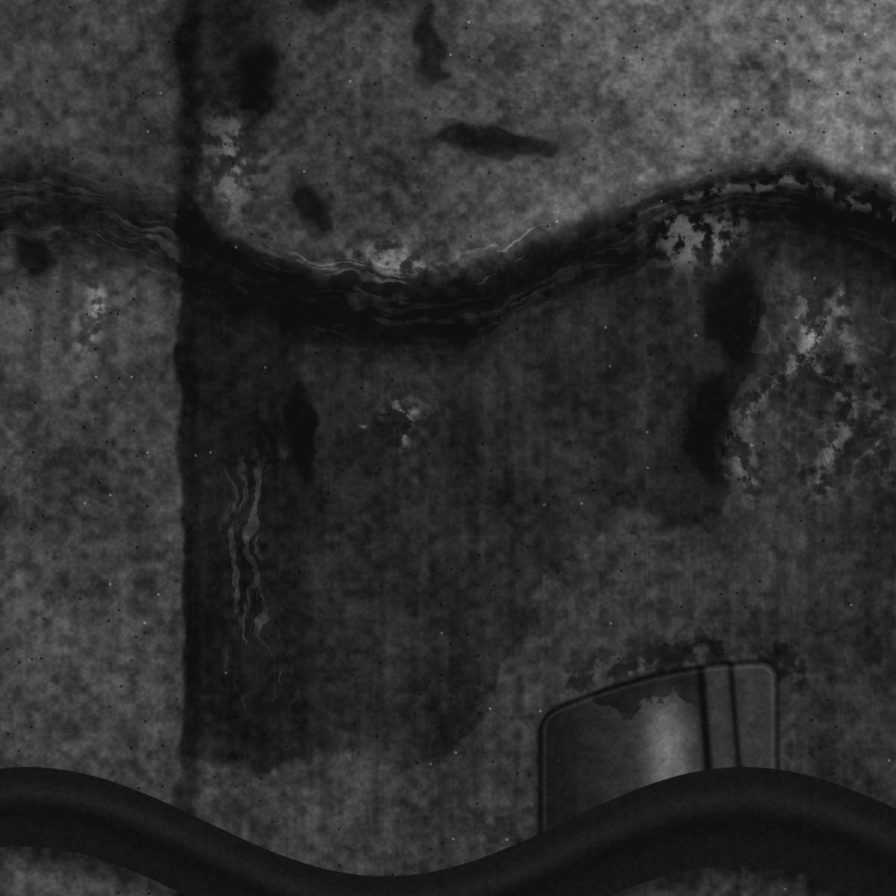
Give the GLSL for this texture, as a Shadertoy shader.

```glsl
// Weathered plaster wall with a wavy dark ledge, a metal niche and a sagging hose.
const float TAU = 6.2831853;
const float COLUMN_EDGE = 0.2;
const float COLUMN_TONE = 0.24;
const float PANEL_TONE = 0.145;
const float PLASTER_TONE = 0.205;
const float HOSE_TONE = 0.085;
const float MOTTLE = 0.7;
const float PITTING = 0.95;
const float GRAIN = 0.045;
const float ROUGHNESS = 0.06;
const float SPECK_CELLS = 70.0;
// Centre x, centre y, radius x, radius y
const vec4 STAINS[9] = vec4[9](
    vec4(.28, .89, .025, .05), vec4(.47, .95, .018, .05), vec4(.38, 1, .05, .02),
    vec4(.55, .845, .08, .018), vec4(.35, .775, .025, .03), vec4(.82, .65, .035, .07),
    vec4(.8, .52, .035, .07), vec4(.34, .51, .015, .06), vec4(.03, .72, .025, .03));
const vec4 SCUFFS[8] = vec4[8](
    vec4(.26, .825, .03, .05), vec4(.44, .71, .055, .014), vec4(.455, .535, .015, .018),
    vec4(.46, .505, .005, .02), vec4(.41, .522, .008, .005), vec4(.035, .7, .022, .005),
    vec4(.78, .732, .05, .02), vec4(.1, .65, .012, .05));

float hash(vec2 p) { return fract(sin(dot(p, vec2(127.1, 311.7))) * 43758.5453); }
float noise(vec2 p) {
    vec2 i = floor(p), f = fract(p);
    f = f * f * (3.0 - 2.0 * f);
    return mix(mix(hash(i), hash(i + vec2(1, 0)), f.x),
               mix(hash(i + vec2(0, 1)), hash(i + vec2(1, 1)), f.x), f.y);
}
float fbm(vec2 p) {
    float sum = 0.0, amp = 0.5;
    for (int i = 0; i < 5; i++) {
        sum += amp * noise(p);
        p = mat2(1.6, 1.2, -1.2, 1.6) * p + 3.7;
        amp *= 0.5;
    }
    return sum;
}
// Layered noise that keeps its stretch direction
float fibres(vec2 p) {
    return 0.5 * noise(p) + 0.3 * noise(p * 2.1 + 5.0) + 0.2 * noise(p * 4.3 + 9.0);
}
float bump(float x, float width) { return exp(-x * x / (width * width)); }
float span(float a, float b, float soft, float x) {
    return smoothstep(a - soft, a + soft, x) * (1.0 - smoothstep(b - soft, b + soft, x));
}
float blob(vec2 p, vec4 s) { vec2 d = (p - s.xy) / s.zw; return exp(-dot(d, d)); }
float ledgeY(float x) { return 0.742 + 0.065 * cos((x - 0.86) * TAU / 0.84); }
float hoseY(float x) { return 0.083 + 0.061 * cos((x - 0.83) * TAU / 0.8); }

float wall(vec2 p) {
    vec2 warp = vec2(fbm(p * 20.0), fbm(p * 20.0 + 41.0)) - 0.49;
    vec2 q = p + warp * ROUGHNESS;
    float pits = fbm(p * 95.0);
    float streak = fibres(vec2(p.x * 85.0, p.y * 6.0));
    float d = p.y + warp.y * .035 - ledgeY(p.x);
    // Dark panel with a diagonal foot, streaks and the pale column
    float foot = .15 + .27 * (smoothstep(.46, .7, q.x) + smoothstep(.79, .87, q.x));
    float panel = smoothstep(-.008, .008, q.y - foot);
    float v = mix(PLASTER_TONE, PANEL_TONE, panel);
    v *= 1.0 - 0.3 * panel * span(.22, .34, .015, q.x);
    v *= (1.0 - 0.25 * smoothstep(.84, .95, p.x)) * (0.75 + 0.5 * streak);
    v += 0.1 * span(.255, .32, .012, q.x) * span(.2, .5, .05, p.y)
       * smoothstep(.5, .65, fibres(vec2(q.x * 90.0, p.y * 16.0)));
    float jointX = p.x + warp.x * .025;
    float column = 1.0 - smoothstep(-.003, .003, jointX - COLUMN_EDGE);
    v = mix(v, COLUMN_TONE * (0.85 + 0.3 * streak), column);
    // Upper plaster, paler to the right
    float upper = mix(.235, .40, smoothstep(.35, .95, p.x));
    upper *= 1.0 - 0.45 * span(.2, .3, .03, q.x) * smoothstep(.8, .9, p.y);
    v = mix(v, upper, smoothstep(-.01, .03, d));
    // Ledge shadow broken into strata that follow its wave
    float crust = smoothstep(.52, .72, fibres(vec2(p.x * 14.0, d * 110.0)));
    v *= 1.0 - span(-.07, .01, .03, d) * mix(.58, .25, crust);
    v += 0.14 * bump(d - .018, .022) * span(.3, .62, .06, p.x) * crust;
    v += 0.16 * bump(d + .012, .008) * smoothstep(.62, .85, p.x) * smoothstep(.38, .6, pits);
    // Soot in the vertical joint
    v *= 1.0 - 0.45 * span(.2, .222, .007, jointX);
    // Stains and scuffs with ragged edges
    for (int i = 0; i < STAINS.length(); i++)
        v *= 1.0 - 0.6 * smoothstep(.2, .75, blob(q, STAINS[i]) + .6 * (pits - .49));
    for (int i = 0; i < SCUFFS.length(); i++)
        v += 0.2 * blob(q, SCUFFS[i]) * smoothstep(.38, .6, pits);
    // Mineral veins on the right
    float wander = 0.07 * (fbm(vec2(p.y * 18.0, 3.0)) - 0.49);
    float veins = bump(q.x - .83 - .32 * (p.y - .45) - wander, .013)
        + bump(q.x - .918 + wander, .013) + 0.7 * bump(q.x - .985 + .25 * (p.y - .5), .01);
    float ridge = smoothstep(.81, .86, q.x) * bump(fbm(p * 32.0 + 19.0) - .49, .035);
    v += span(.45, .67, .03, p.y) * (.16 * veins * smoothstep(.36, .58, pits) + .06 * ridge);
    // Mottling, pitting and sparse specks
    v *= 1.0 + MOTTLE * (fbm(p * 14.0 + 7.0) - 0.49) + PITTING * (pits - 0.49);
    vec2 cell = floor(p * SPECK_CELLS);
    vec2 spot = vec2(hash(cell + 3.0), hash(cell + 8.0)) * .6 + .2;
    float speck = 1.0 - smoothstep(.06, .16, length(fract(p * SPECK_CELLS) - spot));
    float kind = hash(cell + 17.0);
    return v * (1.0 - .45 * speck * step(kind, .06)) + .2 * speck * step(.988, kind);
}
float nicheDistance(vec2 p) {
    float top = p.y - .262 + .9 * (.86 - p.x) * (.86 - p.x);
    vec2 corner = vec2(abs(p.x - .735) - .133, top) + .02;
    return length(max(corner, 0.0)) + min(max(corner.x, corner.y), 0.0) - .02;
}
float niche(vec2 p) {
    float x = p.x + (p.y - .2) * .08;
    float barrel = .16 + .26 * bump(x - .742, .028) * smoothstep(.27, .17, p.y);
    float v = mix(mix(.10, .17, smoothstep(.61, .69, x)), barrel, span(.685, .782, .003, x));
    v = mix(v, .21, smoothstep(.785, .795, x));
    v *= 1.0 - 0.7 * bump(x - .786, .005) - 0.6 * bump(x - .82, .004);
    float rust = smoothstep(.212, .222, p.y + .12 * (fbm(p * 40.0) - .49));
    return v * (1.0 - 0.4 * rust * span(.64, .78, .015, x)) * (.8 + .4 * fbm(p * 80.0));
}
void mainImage(out vec4 fragColor, in vec2 fragCoord) {
    vec2 p = fragCoord / iResolution.xy;
    float aa = 1.0 / iResolution.y;
    float thickness = mix(.088, .115, p.x);
    float t = (hoseY(p.x) - p.y) / thickness;
    float v = wall(p);
    // Niche with a crumbling rim, ending at the hose
    float d = nicheDistance(p), open = step(t, .5);
    float crumble = smoothstep(.2, .25, p.y) * smoothstep(.4, .56, fbm(p * 55.0));
    v *= 1.0 - 0.5 * open * bump(d - .018, .024) * crumble;
    v = mix(v, niche(p), open * (1.0 - smoothstep(-aa, aa, d)));
    v = v * (1.0 - 0.45 * open * bump(d, .003)) + .05 * open * bump(d + .006, .002);
    // Hose with a soft highlight and a shadow beneath
    v *= 1.0 - 0.4 * smoothstep(-1.4, -1.0, -t) * (1.0 - open);
    float hose = HOSE_TONE + .035 * bump(t - .32, .12) - .02 * bump(t - .55, .15);
    v = mix(v, hose, span(0.0, 1.0, aa / thickness, t));
    // Fine grain, stronger on pale plaster
    v += GRAIN * (noise(p * 300.0) - 0.5) * (.3 + 3.0 * v);
    fragColor = vec4(vec3(clamp(v, 0.06, 0.6)), 1.0);
}
```
